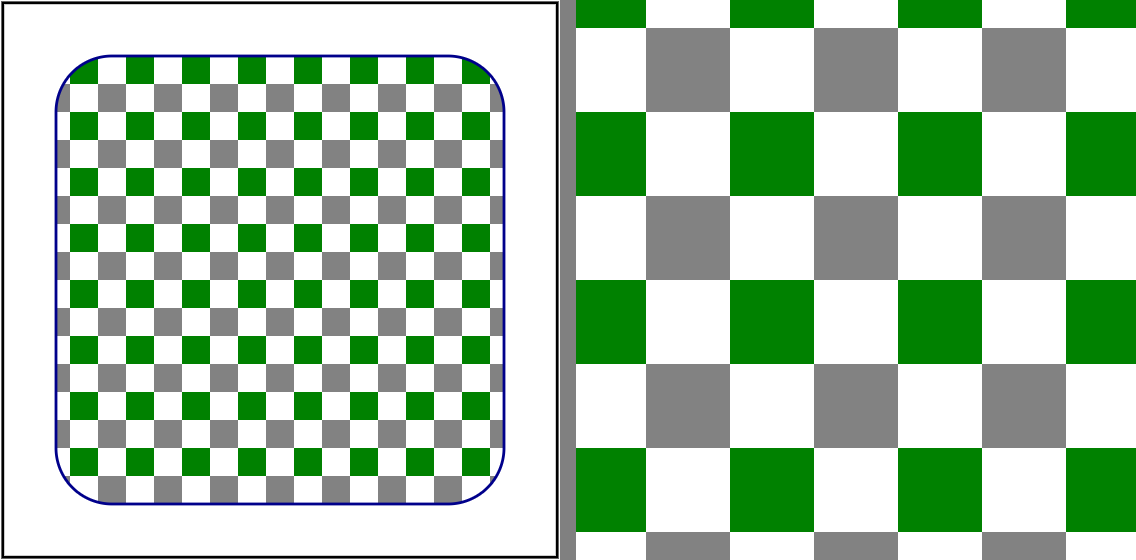
Left, the full canvas; right, a detail of the centre.
A WebGL 2 fragment shader for this pattern:

```glsl
#version 300 es
precision highp float;
// Green and grey checks on white inside a rounded blue outline, framed by a thin black square.

#define REPEATS 10.0        // check periods across the full canvas
#define CHECK_HALF 0.025    // half the side of one check
#define PANEL_HALF 0.4      // half the side of the rounded panel
#define PANEL_RADIUS 0.1
#define FRAME_HALF 0.495    // half the side of the square frame
#define LINE_WIDTH 0.005

uniform vec2 u_resolution;
out vec4 fragColor;

const vec3 WHITE = vec3(1.0);
const vec3 GREEN = vec3(0.0, 0.505, 0.0);
const vec3 GREY = vec3(0.508);
const vec3 NAVY = vec3(0.0, 0.0, 0.545);
const vec3 BLACK = vec3(0.0);

// Share of a pixel lying inside a shape, from its signed distance
float coverage(float dist, float pixel) {
    return clamp(0.5 - dist / pixel, 0.0, 1.0);
}

// Stroke centred on the zero line of a distance
float stroke(float dist, float pixel) {
    return coverage(abs(dist) - 0.5 * LINE_WIDTH, pixel);
}

float roundedSquare(vec2 p, float halfSide, float radius) {
    vec2 q = abs(p) - halfSide + radius;
    return length(max(q, 0.0)) + min(max(q.x, q.y), 0.0) - radius;
}

// Repeating squares, one of them centred at the given point
float checks(vec2 p, vec2 center, float pixel) {
    vec2 cell = fract((p - center) * REPEATS + 0.5) - 0.5;
    vec2 dist = abs(cell) / REPEATS - CHECK_HALF;
    return coverage(dist.x, pixel) * coverage(dist.y, pixel);
}

void main() {
    vec2 uv = gl_FragCoord.xy / u_resolution;
    float pixel = 1.0 / min(u_resolution.x, u_resolution.y);
    vec2 p = uv - 0.5;

    // Two interleaved sets of checks
    vec3 pattern = mix(WHITE, GREEN, checks(uv, vec2(0.15, 0.875), pixel));
    pattern = mix(pattern, GREY, checks(uv, vec2(0.20, 0.825), pixel));

    // Rounded panel and its outline
    float panel = roundedSquare(p, PANEL_HALF, PANEL_RADIUS);
    vec3 color = mix(WHITE, pattern, coverage(panel, pixel));
    color = mix(color, NAVY, stroke(panel, pixel));

    // Square frame with sharp corners
    float frame = max(abs(p.x), abs(p.y)) - FRAME_HALF;
    color = mix(color, BLACK, stroke(frame, pixel));

    fragColor = vec4(color, 1.0);
}
```
